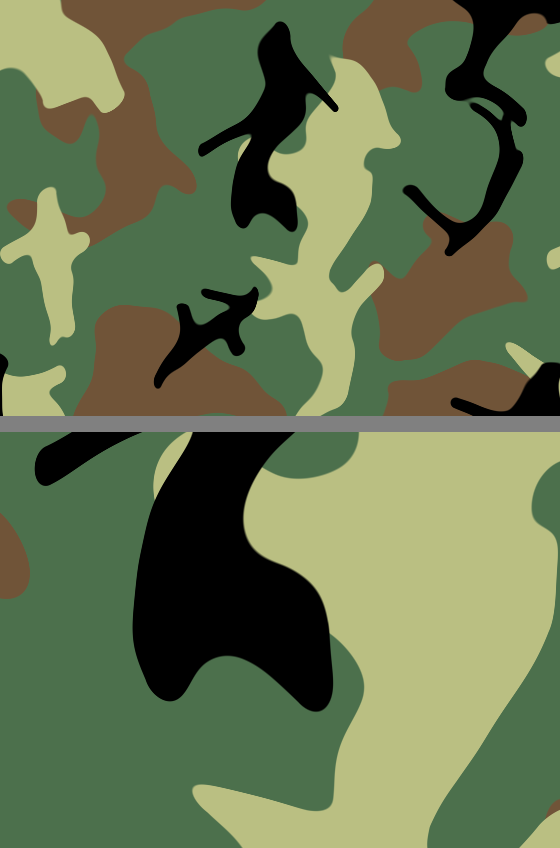
Top, the full canvas; bottom, a detail of the centre.
Give the GLSL for this pattern, as a Shadertoy shader.

```glsl
// Woodland camouflage: branching blotches of brown, khaki and black on green.
// Each layer is a jittered grid of bent trunks with three tapered limbs, melted
// together by a smooth minimum and made irregular by a gradient noise warp.

vec2 hash2(vec2 p) {
    p = vec2(dot(p, vec2(127.1, 311.7)), dot(p, vec2(269.5, 183.3)));
    return fract(sin(p) * 43758.5);
}

float cornerSlope(vec2 corner, vec2 offset) {
    float a = 6.2832 * hash2(corner).x;
    return dot(vec2(cos(a), sin(a)), offset);
}

float gradientNoise(vec2 p) {
    vec2 i = floor(p), f = p - i;
    vec2 u = f * f * f * (f * (f * 6.0 - 15.0) + 10.0);
    vec2 e = vec2(1.0, 0.0);
    return mix(mix(cornerSlope(i, f), cornerSlope(i + e, f - e), u.x),
               mix(cornerSlope(i + e.yx, f - e.yx), cornerSlope(i + 1.0, f - 1.0), u.x), u.y);
}

vec2 warp(vec2 p, float seed) {
    vec2 q = p * 3.2 + seed * 7.3;
    vec2 broad = vec2(gradientNoise(q), gradientNoise(q + 31.7));
    vec2 fine = vec2(gradientNoise(q * 2.7 + 11.0), gradientNoise(q * 2.7 + 53.0));
    return p + 0.12 * broad + 0.025 * fine;
}

float smoothMin(float a, float b, float k) {
    float h = max(k - abs(a - b), 0.0);
    return min(a, b) - h * h / (4.0 * k);
}

// Limb that narrows from its root to its tip
float limb(vec2 p, vec2 root, vec2 reach, float rootRadius, float tipRadius) {
    vec2 q = p - root;
    float h = clamp(dot(q, reach) / dot(reach, reach), 0.0, 1.0);
    return length(q - reach * h) - mix(rootRadius, tipRadius, h);
}

// One blotch with a trunk from x = -1 to 1
float blotch(vec2 p, float width, vec2 seed) {
    p.y += 0.7 * (hash2(seed).x - 0.5) * (p.x * p.x - 0.3);
    float x = clamp(p.x, -1.0, 1.0);
    float d = length(p - vec2(x, 0.0)) - width * (1.0 - 0.4 * x * x);
    for (int i = 0; i < 3; i++) {
        float n = float(i);
        vec2 r = hash2(seed + 5.1 + n * 3.7);
        vec2 t = hash2(seed + 19.3 + n * 2.9);
        float side = mod(n + floor(seed.x + seed.y), 2.0) * 2.0 - 1.0;
        float lean = (r.x - 0.5) * 1.8;
        vec2 root = vec2(0.65 * (n - 1.0) + 0.3 * (t.x - 0.5), 0.0);
        vec2 reach = (0.45 + 0.5 * r.y) * vec2(sin(lean), side * cos(lean));
        d = smoothMin(d, limb(p, root, reach, width * 0.8, width * mix(0.35, 0.85, t.y)), 0.25);
    }
    return d;
}

// Signed distance to a whole layer of blotches
float layer(vec2 p, float seed, float size, float width, float heading, vec2 shift) {
    const vec2 cell = vec2(0.674, 0.5);
    p = warp(p, seed) + shift;
    vec2 home = floor(p / cell);
    float d = 1.0;
    for (int j = -1; j <= 1; j++)
    for (int i = -1; i <= 1; i++) {
        vec2 id = home + vec2(i, j);
        vec2 parity = mod(id, 2.0);
        vec2 key = parity + seed * 4.0;
        vec2 r = hash2(key + 0.3);
        // Alternate columns are staggered, alternate diagonals are larger
        vec2 centre = (id + 0.5) * cell + 0.2 * (r - 0.5);
        centre.y += 0.25 * (parity.x - 0.5);
        float scale = size * (parity.x == parity.y ? 1.2 : 0.8);
        float turn = heading + 1.8 * (hash2(key + 8.6).x - 0.5);
        float c = cos(turn), s = sin(turn);
        vec2 local = mat2(c, -s, s, c) * (p - centre) / scale;
        d = smoothMin(d, blotch(local, width, key) * scale, 0.03);
    }
    return d;
}

void mainImage(out vec4 fragColor, in vec2 fragCoord) {
    vec2 p = fragCoord / iResolution.y;
    float edge = 0.7 / iResolution.y;

    vec3 green = vec3(0.30, 0.44, 0.30);
    vec3 brown = vec3(0.44, 0.33, 0.22);
    vec3 khaki = vec3(0.73, 0.75, 0.51);
    vec3 black = vec3(0.0);

    // Paint from the broadest blotches to the thinnest
    vec3 color = green;
    color = mix(brown, color, smoothstep(-edge, edge, layer(p, 1.0, 0.178, 0.42, 0.5, vec2(0.0))));
    color = mix(khaki, color, smoothstep(-edge, edge, layer(p, 2.0, 0.193, 0.24, 1.2, vec2(0.22, 0.2))));
    color = mix(black, color, smoothstep(-edge, edge, layer(p, 3.0, 0.188, 0.155, 0.55, vec2(0.45, 0.1))));
    fragColor = vec4(color, 1.0);
}
```
